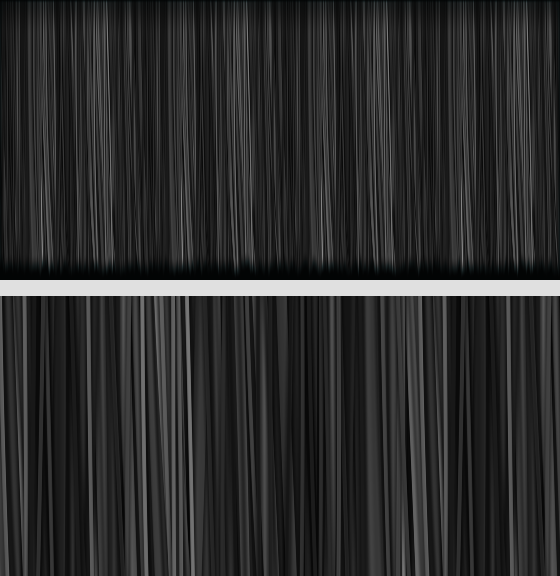
Top: the whole. Bottom: its middle third, enlarged.
Reproduce this texture procedurally as a Shadertoy shader.

```glsl
const float PERIOD = 0.5;          // width of one repeating group of locks
const float FIBRE = 0.0062;        // spacing of fibres inside a lock
const vec3 EDGE_TINT = vec3(0.75, 1.08, 1.12);

float hash(float n) {
    return fract(sin(n * 127.1 + 3.7) * 43758.5453);
}

float noise(float x) {
    float i = floor(x), f = fract(x);
    return mix(hash(i), hash(i + 1.0), f * f * (3.0 - 2.0 * f));
}

float wrapOffset(float d) {
    return mod(d + 0.5 * PERIOD, PERIOD) - 0.5 * PERIOD;
}

float band(float x, float center, float size) {
    float d = wrapOffset(x - center) / size;
    return exp(-d * d);
}

// Slow change of brightness across one group
float groupLight(float x) {
    float bright = 0.35 * band(x, 0.125, 0.045) + 0.25 * band(x, 0.37, 0.035);
    float gap = 0.5 * band(x, 0.02, 0.035) + 0.2 * band(x, 0.22, 0.025);
    return 1.0 + bright - gap;
}

// Paints one leaning lock, with fibres and a thin shadow beside it
float paintLock(float tone, vec2 p, float root, float lean, vec2 widths, float shade, float seed) {
    float fall = 1.0 - p.y;
    float bend = 0.003 * sin(fall * 4.0 + seed);
    float d = wrapOffset(p.x - root - lean * fall * (0.5 + 0.5 * fall) - bend);
    float halfWidth = mix(widths.x, widths.y, fall);
    float edge = abs(d) - halfWidth;
    float pixel = 0.6 / iResolution.y;

    float shadow = 1.0 - smoothstep(0.0, 0.005, edge);
    float cover = 1.0 - smoothstep(-pixel, pixel, edge);
    float across = d / max(halfWidth, 0.001) * max(widths.x, widths.y);
    float fibres = 0.4 + 1.2 * noise(across / FIBRE + seed * 17.0);
    float sheen = 0.92 + 0.16 * noise(p.y * 3.0 + seed * 5.0);
    return mix(tone * (1.0 - 0.45 * shadow), shade * fibres * sheen, cover);
}

float hair(vec2 p) {
    float tone = 0.03 + 0.2 * noise(mod(p.x, PERIOD) / FIBRE);

    // Overlapping locks
    for (int i = 0; i < 52; i++) {
        float s = float(i);
        float root = PERIOD * fract(s * 0.618 + 0.1 * hash(s));
        float lean = mix(-0.015, 0.045, hash(s + 60.0));
        vec2 widths = mix(vec2(0.003), vec2(0.016), vec2(hash(s + 120.0), hash(s + 180.0)));
        float shade = mix(0.08, 0.28, hash(s + 240.0)) * groupLight(root + 0.4 * lean);
        tone = paintLock(tone, p, root, lean, widths, shade, s);
    }

    // Straight bright lock, leaning lock, dark wedge, slanting highlight
    tone = paintLock(tone, p, 0.122, 0.012, vec2(0.028, 0.024), 0.22, 72.0);
    tone = paintLock(tone, p, 0.175, 0.07, vec2(0.009, 0.011), 0.17, 76.0);
    tone = paintLock(tone, p, 0.205, 0.045, vec2(0.015, 0.003), 0.07, 71.0);
    tone = paintLock(tone, p, 0.355, 0.045, vec2(0.012, 0.013), 0.25, 73.0);
    tone = paintLock(tone, p, 0.025, 0.025, vec2(0.007, 0.003), 0.035, 74.0);

    // Loose single strands
    for (int i = 0; i < 38; i++) {
        float s = float(i) + 300.0;
        float root = PERIOD * fract(s * 0.618 + 0.04 * hash(s));
        float lean = mix(-0.01, 0.045, hash(s + 50.0));
        float shade = mix(0.04, 0.32, hash(s + 100.0)) * groupLight(root + 0.4 * lean);
        tone = paintLock(tone, p, root, lean, vec2(0.0025, 0.0022), shade, s);
    }
    return tone;
}

void mainImage(out vec4 fragColor, in vec2 fragCoord) {
    vec2 p = fragCoord / iResolution.y;
    float width = iResolution.x / iResolution.y;
    float tone = hair(p) * 1.04;

    // Ragged tips and shaded roots
    float tips = p.y - 0.035 * noise(p.x / 0.008);
    float tipLight = smoothstep(0.0, 0.075, tips);
    float rootLight = mix(0.55, 1.0, smoothstep(0.0, 0.13, 1.0 - p.y));
    rootLight *= smoothstep(-0.004, 0.012, 1.0 - p.y);
    float sideLight = smoothstep(-0.005, 0.015, min(p.x, width - p.x));
    float light = tipLight * rootLight * sideLight;

    vec3 tint = mix(EDGE_TINT, vec3(1.0), smoothstep(0.2, 0.75, light));
    vec3 color = tint * (0.013 + tone * light);
    fragColor = vec4(clamp(color, 0.0, 1.0), 1.0);
}
```
